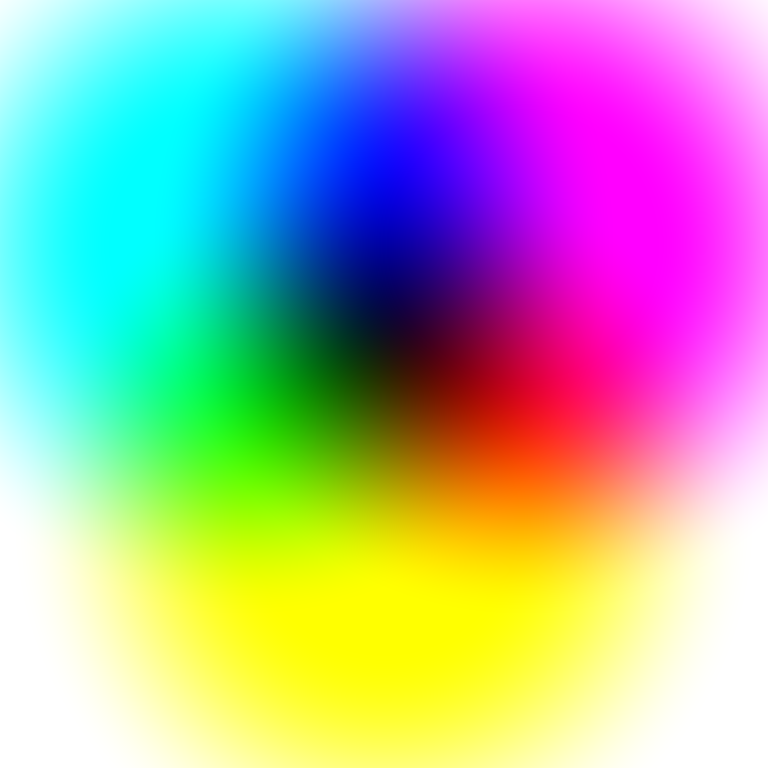
This background is drawn by a WebGL 2 fragment shader. Its source:

```glsl
#version 300 es
precision highp float;
// Three soft discs of cyan, magenta and yellow ink overlap on white paper.
// Each ink absorbs one light channel, so overlaps give blue, green and red,
// and all three together turn nearly black.

uniform vec2 u_resolution;
out vec4 outColor;

// Disc centres in canvas units, origin at the lower left
const vec2 CYAN_CENTER    = vec2(0.319, 0.681);
const vec2 MAGENTA_CENTER = vec2(0.681, 0.681);
const vec2 YELLOW_CENTER  = vec2(0.500, 0.323);

// Light absorbed by each ink
const vec3 CYAN_ABSORB    = vec3(1.0, 0.0, 0.0);
const vec3 MAGENTA_ABSORB = vec3(0.0, 1.0, 0.0);
const vec3 YELLOW_ABSORB  = vec3(0.0, 0.0, 1.0);

const vec3 PAPER = vec3(1.0);
const float INNER_RADIUS = 0.169; // full ink inside
const float OUTER_RADIUS = 0.488; // bare paper outside

// Light that passes through one soft disc of ink
vec3 inkFilter(vec2 p, vec2 center, vec3 absorb) {
    float coverage = 1.0 - smoothstep(INNER_RADIUS, OUTER_RADIUS, distance(p, center));
    return 1.0 - absorb * coverage;
}

void main() {
    // Square coordinates, centred on the canvas
    float side = min(u_resolution.x, u_resolution.y);
    vec2 p = (gl_FragCoord.xy - 0.5 * u_resolution) / side + 0.5;

    // Multiply the inks over the paper
    vec3 color = PAPER;
    color *= inkFilter(p, CYAN_CENTER, CYAN_ABSORB);
    color *= inkFilter(p, MAGENTA_CENTER, MAGENTA_ABSORB);
    color *= inkFilter(p, YELLOW_CENTER, YELLOW_ABSORB);

    outColor = vec4(color, 1.0);
}
```
